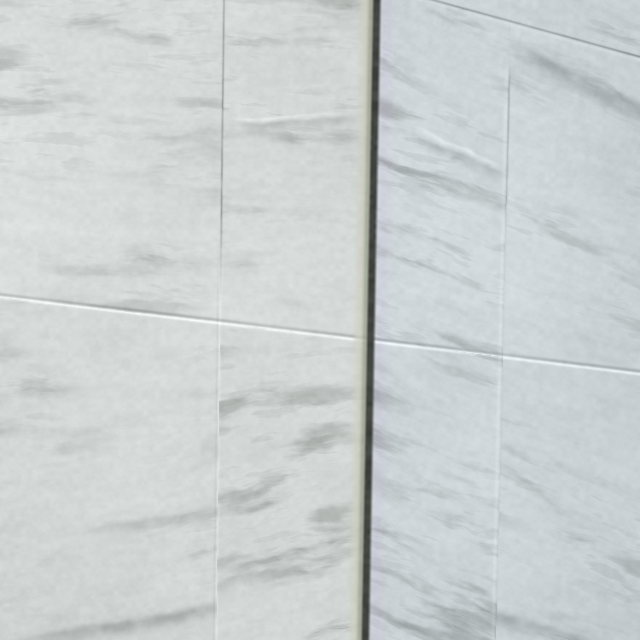
A three.js fragment shader for this texture:

```glsl
varying vec2 vUv;

float hash(vec2 p) {
  return fract(sin(dot(p, vec2(127.1, 311.7))) * 43758.5453);
}

float noise(vec2 p) {
  vec2 i = floor(p), f = fract(p);
  f = f * f * (3.0 - 2.0 * f);
  return mix(mix(hash(i), hash(i + vec2(1.0, 0.0)), f.x),
             mix(hash(i + vec2(0.0, 1.0)), hash(i + 1.0), f.x), f.y);
}

float fbm(vec2 p) {
  float sum = 0.0, amp = 0.5;
  for (int i = 0; i < 5; i++) {
    sum += amp * noise(p);
    p = mat2(1.9, 0.35, -0.35, 1.9) * p + 7.3;
    amp *= 0.52;
  }
  return sum;
}

// Soft line of half width w at signed distance d
float line(float d, float w) {
  return exp(-d * d / (w * w));
}

// Ragged vein from a to b, sharp above and feathered below
float vein(vec2 p, vec2 a, vec2 b, float w) {
  vec2 ab = b - a;
  float t = dot(p - a, ab) / dot(ab, ab);
  float d = dot(p - a, normalize(vec2(-ab.y, ab.x)));
  d += 0.012 * (fbm(p * vec2(22.0, 30.0)) - 0.5);
  float ends = smoothstep(-0.05, 0.25, t) * (1.0 - smoothstep(0.8, 1.08, t));
  return ends * line(d, d > 0.0 ? w * 0.5 : w) * (0.5 + noise(p * 60.0) * 0.5);
}

void main() {
  vec2 p = vUv;

  // Signed distances to the seams
  float corner = p.x - 0.571 - 0.018 * p.y;
  float leftSeam = p.x - 0.338 - 0.012 * p.y;
  float rightSeam = p.x - 0.775 - 0.024 * p.y;
  float crossSeam = p.y - 0.536 + 0.117 * p.x + 0.003 * p.x * p.x;
  float topSeam = p.y - 1.0 + 0.275 * (p.x - 0.677);
  float rightWall = smoothstep(-0.002, 0.002, corner);

  // Each panel has its own grain
  float panel = step(0.0, leftSeam) + step(0.0, corner) + step(0.0, rightSeam);
  float row = step(0.0, crossSeam) + step(0.0, topSeam) * step(0.0, corner);
  vec2 shift = vec2(panel * 5.3, row * 9.1);
  float slope = mix(mix(0.24, -0.04, smoothstep(0.0, 0.7, p.y)), -0.36, step(0.0, corner));
  vec2 q = vec2(p.x, p.y - slope * (p.x - 0.57));
  q.y += 0.025 * (fbm(p * 9.0 + shift) - 0.5);

  // Stone: clouds, streaks and fine grain
  float cloud = fbm(p * 5.0 + shift) - 0.5;
  float streak = fbm(q * vec2(9.0, 42.0) + shift);
  float wisp = fbm(q * vec2(16.0, 85.0) + shift + 20.0);
  float patchy = smoothstep(0.3, 0.65, fbm(q * vec2(5.0, 12.0) + shift + 3.0));
  float middle = step(0.0, leftSeam) * step(rightSeam, 0.0);
  float speckle = fbm(p * 110.0) - 0.5;
  vec3 stone = mix(vec3(0.838, 0.857, 0.852), vec3(0.812, 0.842, 0.852), rightWall);
  stone += cloud * 0.055 + speckle * 0.055 + (wisp - 0.5) * 0.045;
  stone += 0.016 * smoothstep(0.4, 1.0, p.y) * (1.0 - smoothstep(0.0, 0.5, p.x));
  stone -= 0.025 * smoothstep(0.75, 1.0, p.x) + 0.015 * smoothstep(0.4, 0.0, p.y);
  float streaks = smoothstep(0.5, 0.78, streak) * patchy * (0.65 + 0.35 * middle);
  stone -= streaks * vec3(0.13, 0.135, 0.14);
  stone -= smoothstep(0.58, 0.72, wisp) * patchy * 0.05;

  // Bold veins
  float bold = vein(p, vec2(0.79, 0.935), vec2(1.04, 0.81), 0.016);
  bold += vein(p, vec2(0.02, -0.005), vec2(0.36, 0.055), 0.016) * step(leftSeam, 0.0);
  bold += vein(p, vec2(0.74, 0.052), vec2(0.94, -0.01), 0.016) * step(0.0, rightSeam);
  bold += 0.7 * vein(p, vec2(0.36, 0.803), vec2(0.56, 0.815), 0.009);
  bold += 0.8 * vein(p, vec2(0.64, 0.79), vec2(0.79, 0.728), 0.009);
  bold += 0.5 * vein(p, vec2(0.13, 0.165), vec2(0.35, 0.21), 0.012) * step(leftSeam, 0.0);
  bold += 0.5 * vein(p, vec2(0.35, 0.105), vec2(0.56, 0.165), 0.01);
  stone -= bold * vec3(0.16, 0.165, 0.165);
  float glint = vein(p, vec2(0.36, 0.813), vec2(0.54, 0.822), 0.005);
  glint += vein(p, vec2(0.65, 0.8), vec2(0.78, 0.743), 0.005);
  stone += 0.08 * glint;

  // Upright seams, dark above and pale below
  float worn = 0.6 + 0.4 * noise(p * vec2(5.0, 45.0));
  float upper = smoothstep(0.5, 0.68, p.y);
  stone -= line(leftSeam, 0.0018) * worn * upper * 0.2;
  stone += line(leftSeam, 0.0025) * worn * (1.0 - upper) * 0.045;
  stone -= line(leftSeam + 0.004, 0.002) * (1.0 - upper) * 0.03;
  float below = 1.0 - smoothstep(0.87, 0.91, p.y);
  stone -= line(rightSeam, 0.0018) * worn * below * mix(0.025, 0.13, smoothstep(0.6, 0.75, p.y));
  stone += line(rightSeam + 0.005, 0.003) * below * 0.03;

  // Sloping seams, pale with a shadow on top
  stone -= line(crossSeam - 0.004, 0.0028) * worn * 0.16;
  stone += line(crossSeam + 0.0005, 0.0026) * 0.13;
  stone -= line(topSeam, 0.002) * worn * rightWall * 0.24;
  stone += line(topSeam + 0.005, 0.003) * rightWall * 0.03;

  // Cream trim beside the dark corner gap
  float trim = smoothstep(-0.032, -0.018, corner) * (1.0 - rightWall);
  vec3 cream = vec3(0.81, 0.815, 0.765) + speckle * 0.03;
  stone = mix(stone, cream, trim * 0.8);
  stone -= line(corner + 0.009, 0.005) * vec3(0.16, 0.15, 0.17);
  stone += line(corner - 0.016, 0.01) * vec3(0.0, -0.02, 0.01);
  float gap = smoothstep(-0.009, -0.003, corner) * (1.0 - smoothstep(0.002, 0.009, corner));
  vec3 gapColor = vec3(0.25, 0.26, 0.24) + 0.07 * (noise(p * vec2(90.0, 130.0)) - 0.5);
  stone = mix(stone, gapColor, gap);

  gl_FragColor = vec4(clamp(stone, 0.0, 1.0), 1.0);
}
```
